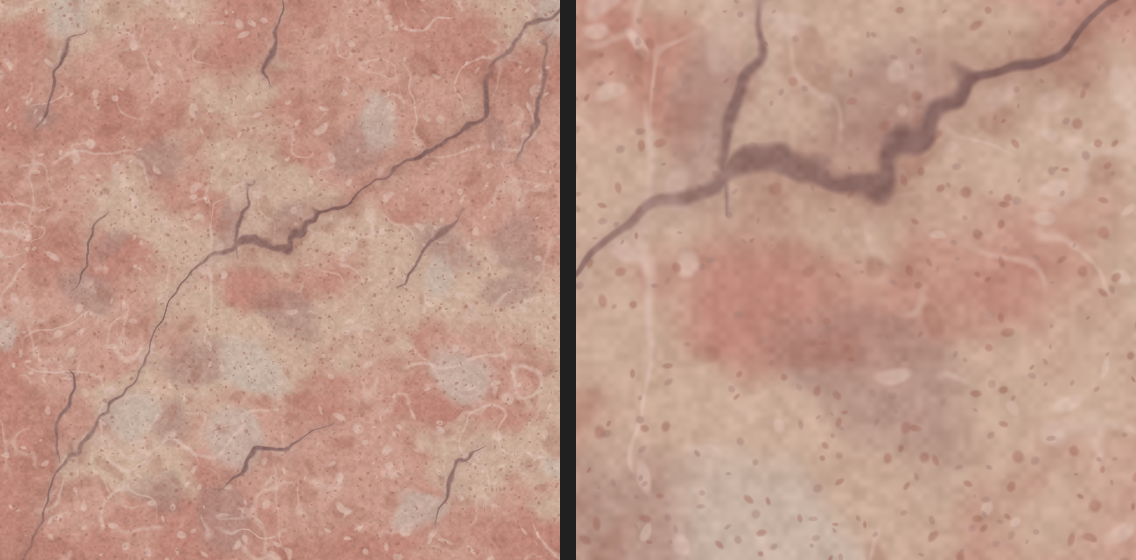
Left, the full canvas; right, a detail of the centre.
A three.js fragment shader for this texture:

```glsl
varying vec2 vUv;

const vec3 ROSE = vec3(0.745, 0.530, 0.475);
const vec3 SALMON = vec3(0.785, 0.605, 0.545);
const vec3 BEIGE = vec3(0.800, 0.695, 0.615);
const vec3 CREAM = vec3(0.855, 0.745, 0.695);
const vec3 PEARL = vec3(0.775, 0.700, 0.650);
const vec3 MAUVE = vec3(0.660, 0.520, 0.485);
const vec3 RUST = vec3(0.640, 0.430, 0.375);
const vec3 VEIN = vec3(0.500, 0.375, 0.365);

float hash(vec2 p) {
  return fract(sin(dot(p, vec2(127.1, 311.7))) * 43758.5453);
}

vec2 hash2(vec2 p) {
  return vec2(hash(p), hash(p + 41.3));
}

float noise(vec2 p) {
  vec2 i = floor(p), f = fract(p);
  f = f * f * (3.0 - 2.0 * f);
  float low = mix(hash(i), hash(i + vec2(1.0, 0.0)), f.x);
  float high = mix(hash(i + vec2(0.0, 1.0)), hash(i + 1.0), f.x);
  return mix(low, high, f.y);
}

float fbm(vec2 p) {
  float sum = 0.0, amp = 0.5;
  for (int i = 0; i < 5; i++) {
    sum += amp * noise(p);
    p = mat2(1.6, 1.2, -1.2, 1.6) * p + 7.7;
    amp *= 0.5;
  }
  return sum / 0.97;
}

vec2 wobble(vec2 p, float scale, float amount) {
  return amount * (vec2(noise(p * scale), noise(p * scale + 17.3)) - 0.5);
}

// Coverage by randomly turned oval grains, one per grid cell
float scatter(vec2 p, float scale, float share, float size, float soft) {
  p *= scale;
  float cover = 0.0;
  for (int j = -1; j <= 1; j++) {
    for (int i = -1; i <= 1; i++) {
      vec2 cell = floor(p) + vec2(float(i), float(j));
      vec2 d = p - cell - hash2(cell + scale);
      float turn = 6.283 * hash(cell + 5.1);
      d = mat2(cos(turn), sin(turn), -sin(turn), cos(turn)) * d;
      d.y *= 1.0 + hash(cell + 9.4);
      float r = size * (0.4 + 0.6 * hash(cell + 3.7));
      float grain = 1.0 - smoothstep(r * (1.0 - soft), r * (1.0 + soft), length(d));
      cover = max(cover, grain * step(hash(cell + 23.9), share));
    }
  }
  return cover;
}

// Distance to a segment, growing towards its ends so the line tapers
float taperedSegment(vec2 p, vec2 start, vec2 along) {
  float t = clamp(dot(p - start, along) / dot(along, along), 0.0, 1.0);
  float ends = 2.0 * t - 1.0;
  return length(p - start - along * t) + 0.004 * ends * ends;
}

// One long diagonal vein
float mainVein(vec2 p) {
  float path = 0.07 + 0.86 * p.x + 0.09 * sin(3.14 * p.x);
  return abs(p.y - path) * 0.75;
}

// Short steep veins, one per cell of a coarse grid
float branchVeins(vec2 p) {
  float d = 1.0;
  for (int j = 0; j < 3; j++) {
    for (int i = 0; i < 3; i++) {
      vec2 cell = vec2(float(i), float(j));
      vec2 start = (cell + 0.1 + 0.7 * hash2(cell + 2.6)) / 3.0;
      float angle = mix(0.6, 1.75, hash(cell + 12.8));
      float reach = mix(0.12, 0.28, hash(cell + 31.2));
      d = min(d, taperedSegment(p, start, reach * vec2(cos(angle), sin(angle))));
    }
  }
  return d;
}

// Thin broken contour lines of a noise field
float curls(vec2 p, float scale, float width) {
  float line = abs(noise(p * scale) - 0.5);
  float gaps = smoothstep(0.52, 0.68, noise(p * scale * 0.7 + 53.0));
  return gaps * (1.0 - smoothstep(0.0, width, line));
}

void main() {
  vec2 p = vUv;
  vec2 ragged = p + wobble(p, 11.0, 0.04) + wobble(p, 38.0, 0.014);
  vec2 jagged = p + wobble(p, 5.0, 0.10) + wobble(p, 17.0, 0.035) + wobble(p, 55.0, 0.013);
  float trunk = mainVein(jagged);
  float d = min(trunk, branchVeins(jagged));

  // Mottled ground with pale clouds gathered along the veins
  vec3 color = mix(ROSE, SALMON, smoothstep(0.36, 0.62, fbm(ragged * 9.0)));
  color = mix(color, RUST, 0.32 * smoothstep(0.56, 0.74, fbm(p * 17.0 + 31.0)));
  float cloud = fbm(ragged * vec2(4.5, 6.0) + 4.0) + 0.13 * exp(-d * 22.0);
  color = mix(color, BEIGE, 0.85 * smoothstep(0.53, 0.71, cloud));

  // Rounded clasts
  color = mix(color, MAUVE, 0.55 * scatter(ragged, 6.0, 0.36, 0.40, 0.35));
  color = mix(color, PEARL, 0.75 * scatter(ragged + 0.37, 5.0, 0.25, 0.36, 0.30));
  color = mix(color, RUST, 0.30 * scatter(ragged, 19.0, 0.35, 0.42, 0.40));

  // Shell-like curls and small chips
  color = mix(color, CREAM, 0.60 * curls(ragged, 13.0, 0.045));
  color = mix(color, CREAM, 0.45 * curls(ragged + 3.1, 29.0, 0.10));
  color = mix(color, CREAM, 0.60 * scatter(ragged, 38.0, 0.22, 0.36, 0.35));
  color = mix(color, RUST, 0.50 * scatter(p, 75.0, 0.22, 0.30, 0.45));
  color = mix(color, MAUVE, 0.55 * scatter(p, 110.0, 0.16, 0.32, 0.45));

  // Dark seams with a soft stain beside them
  float width = 0.003 + 0.005 * noise(p * 13.0);
  float seam = 1.0 - smoothstep(width * 0.25, width, d);
  float strength = mix(0.40, 0.95, noise(p * 16.0 + 8.0));
  color = mix(color, MAUVE, 0.40 * exp(-d * 85.0));
  color = mix(color, RUST, 0.45 * exp(-trunk * 45.0) * smoothstep(0.55, 0.8, noise(p * 6.0 + 2.0)));
  color = mix(color, VEIN, seam * strength);

  // Fine grain
  color += 0.055 * (noise(p * 240.0) - 0.5) + 0.05 * (noise(p * 110.0) - 0.5);
  gl_FragColor = vec4(color, 1.0);
}
```
